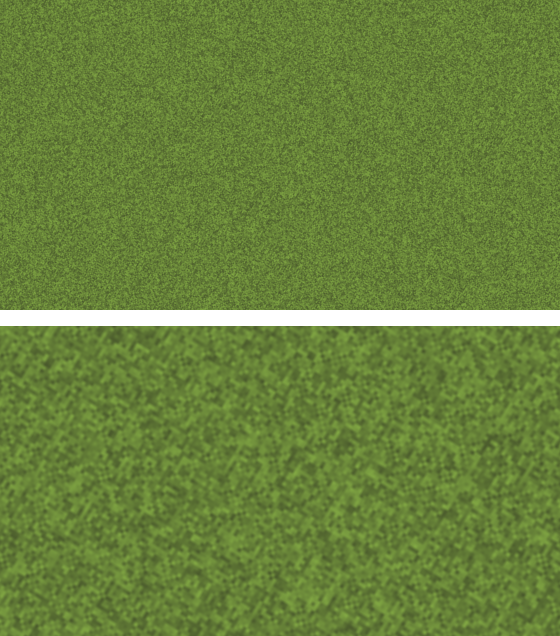
Top: the whole. Bottom: its middle third, enlarged.
A Shadertoy shader for this texture:

```glsl
float hash(vec2 cell) {
    vec3 q = fract(vec3(cell.xyx) * 0.1031);
    q += dot(q, q.yzx + 33.33);
    return fract((q.x + q.y) * q.z);
}

float valueNoise(vec2 p) {
    vec2 cell = floor(p);
    vec2 f = fract(p);
    f = f * f * (3.0 - 2.0 * f);
    float low = mix(hash(cell), hash(cell + vec2(1, 0)), f.x);
    float high = mix(hash(cell + vec2(0, 1)), hash(cell + vec2(1, 1)), f.x);
    return mix(low, high, f.y);
}

mat2 rotation(float angle) {
    float c = cos(angle), s = sin(angle);
    return mat2(c, s, -s, c);
}

void mainImage(out vec4 fragColor, in vec2 fragCoord) {
    vec2 uv = fragCoord / iResolution.y;

    // Fine blades and small clumps, turned apart to hide the lattices
    float blades = valueNoise(rotation(0.55) * uv * 245.0 + 400.0);
    float clumps = valueNoise(rotation(-0.35) * uv * 135.0 + 700.0);
    float patches = valueNoise(rotation(0.9) * uv * 14.0 + 90.0);
    float light = 0.70 * blades + 0.30 * clumps + 0.03 * (patches - 0.5);

    // Shaded gaps to sunlit tips
    vec3 shade = vec3(0.285, 0.345, 0.170);
    vec3 tip = vec3(0.510, 0.662, 0.264);
    fragColor = vec4(mix(shade, tip, light), 1.0);
}
```
